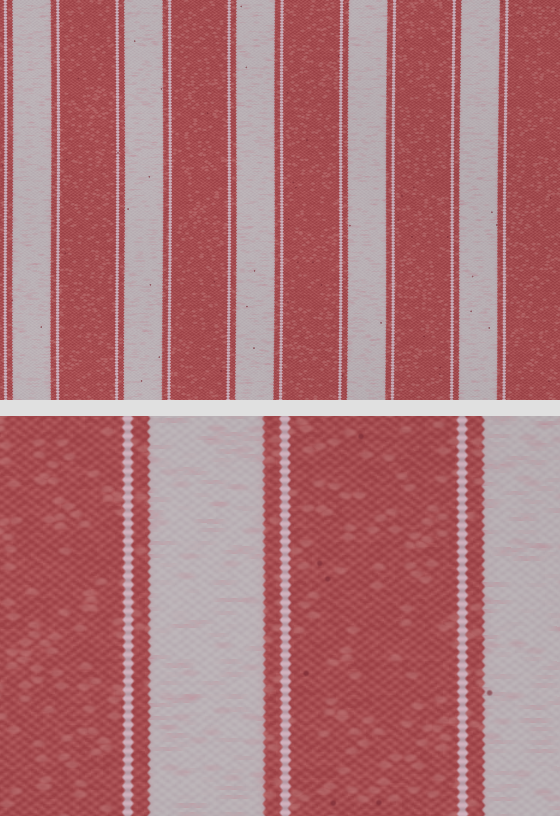
Top: the whole. Bottom: its middle third, enlarged.
Reproduce this texture procedurally as a WebGL 2 fragment shader.

```glsl
#version 300 es
precision highp float;
// Woven ticking cloth: broad red bands, each flanked by a fine pale line and a
// narrow red line, on a pale ground. Stripes come from a mirrored distance in a
// repeated coordinate; weave from crossed cosines, flecks from cellular noise.
uniform vec2 u_resolution;
out vec4 outColor;

// Layout: lengths in canvas widths, stripe sizes in repeats
const float FIRST_EDGE = 0.0911;
const float PERIOD_BOTTOM = 0.1989;
const float PERIOD_TOP = 0.2002;
const float GROUP_HALF = 0.328;
const float LINE_OFFSET = 0.265;
const float LINE_HALF = 0.0125;
const float BEAD_DEPTH = 0.0035;
const float EDGE_SOFTNESS = 0.005;

// Weave
const float THREADS_PER_REPEAT = 56.0;
const float PICKS_PER_WIDTH = 384.0;
const float PI = 3.14159265;

// Dyes
const vec3 RED_DEEP = vec3(0.605, 0.250, 0.270);
const vec3 RED_LIGHT = vec3(0.700, 0.360, 0.370);
const vec3 RED_FLECK = vec3(0.740, 0.470, 0.470);
const vec3 GROUND = vec3(0.735, 0.705, 0.718);
const vec3 GROUND_SHADE = vec3(0.700, 0.655, 0.680);
const vec3 PINK = vec3(0.735, 0.530, 0.580);
const vec3 LINE_PALE = vec3(0.760, 0.645, 0.690);
const vec3 SPECK = vec3(0.460, 0.150, 0.190);

vec3 hash3(vec2 cell) {
  vec3 q = fract(cell.xyx * vec3(0.1031, 0.1030, 0.0973));
  q += dot(q, q.yxz + 33.33);
  return fract((q.xxy + q.yzz) * q.zyx);
}

// Soft spots at jittered cell points; density is the share of cells filled
float flecks(vec2 p, float density, float radius) {
  vec2 base = floor(p);
  float cover = 0.0;
  for (int j = -1; j <= 1; j++) {
    for (int i = -1; i <= 1; i++) {
      vec2 cell = base + vec2(i, j);
      vec3 rnd = hash3(cell);
      float spot = 1.0 - smoothstep(0.3 * radius, radius, length(p - cell - rnd.xy));
      cover = max(cover, spot * step(rnd.z, density));
    }
  }
  return cover;
}

// Irregular dye along one weft pick, from 0 to 1
float pickStreak(float x, float pick) {
  vec3 phase = hash3(vec2(pick, 7.0)) * 2.0 * PI;
  float wave = sin(x * 31.0 + phase.x) + sin(x * 83.0 + phase.y) + sin(x * 197.0 + phase.z);
  return 0.5 + wave / 6.0;
}

void main() {
  vec2 p = gl_FragCoord.xy / u_resolution.x;
  float height = gl_FragCoord.y / u_resolution.y;

  // Stripe coordinate, with a slight fan from bottom to top
  float stripe = (p.x - FIRST_EDGE) / mix(PERIOD_BOTTOM, PERIOD_TOP, height);
  stripe += 0.004 * sin(p.y * 9.0 + p.x * 5.0);
  float thread = stripe * THREADS_PER_REPEAT;
  float pick = p.y * PICKS_PER_WIDTH + 0.3 * sin(p.x * 11.0);

  // Plain weave, fading out where the canvas is too small to hold it
  float resolved = 1.0 - smoothstep(0.8, 1.1, max(fwidth(pick), fwidth(thread)));
  float bead = cos(PI * pick) * resolved;
  float weave = cos(PI * thread) * bead;
  float streak = pickStreak(p.x, floor(pick));
  float uneven = hash3(floor(vec2(thread, pick))).x - 0.5;

  // Mirrored distance from the middle of each red group
  float across = abs(fract(stripe - GROUP_HALF + 0.5) - 0.5);
  float soft = max(EDGE_SOFTNESS, 0.75 * fwidth(stripe));
  float wobble = BEAD_DEPTH * bead;
  float group = 1.0 - smoothstep(-soft, soft, across - GROUP_HALF - wobble);
  float line = 1.0 - smoothstep(-soft, soft, abs(across - LINE_OFFSET) - LINE_HALF - wobble);

  // Pale ground with faint pink picks and blush beside the red
  vec3 ground = mix(GROUND, GROUND_SHADE, clamp(0.35 - 0.45 * weave + 0.3 * uneven, 0.0, 1.0));
  float blush = exp(-max(across - GROUP_HALF, 0.0) * 90.0);
  float pinkPick = smoothstep(0.55, 0.95, streak) * (0.6 + 0.4 * weave);
  float pinkFleck = flecks(vec2(thread * 0.25, pick * 0.5), 0.16, 0.55);
  ground = mix(ground, PINK, clamp(0.45 * pinkPick + 0.25 * pinkFleck + 0.3 * blush, 0.0, 0.8));

  // Red cloth with weft showing between the warp threads
  float lift = 0.38 + 0.42 * weave + 0.3 * uneven + 0.25 * (streak - 0.5);
  vec3 red = mix(RED_DEEP, RED_LIGHT, clamp(lift, 0.0, 1.0));
  float weftFleck = flecks(vec2(thread * 0.4, pick * 0.5) + 19.0, 0.22, 0.6);
  red = mix(red, RED_FLECK, 0.5 * weftFleck);

  // Beaded fine line, then the whole stripe
  vec3 linePale = LINE_PALE * (1.0 + 0.07 * bead);
  vec3 color = mix(ground, mix(red, linePale, line), group);

  // Rare dark neps and slow change of shade
  float nep = flecks(p * 55.0 + 3.0, 0.025, 0.13);
  color = mix(color, SPECK, 0.6 * nep);
  color *= 1.0 + 0.012 * sin(p.x * 4.0 + 0.8) + 0.008 * sin(p.y * 13.0 + p.x * 7.0);
  outColor = vec4(color, 1.0);
}
```
